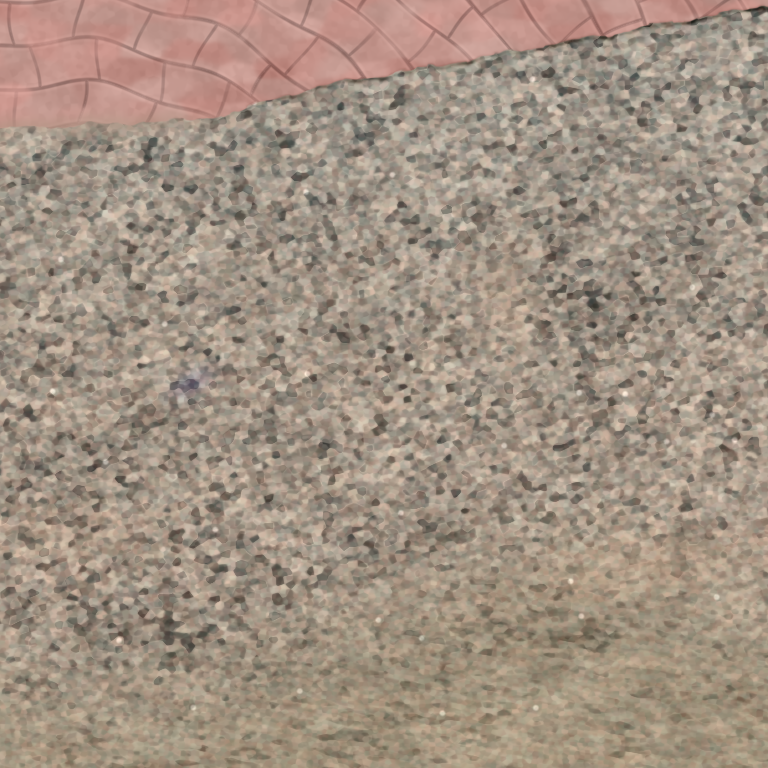
This texture is drawn by a three.js fragment shader. Its source:

```glsl
// Weathered gravel ground below a curved strip of pink stamped paving.
// Blended cellular noise makes the grains, soft ellipses place the stains,
// and staggered polar bricks make the fan of paving joints.
varying vec2 vUv;

vec3 hash3(vec2 p) {
  vec3 q = vec3(dot(p, vec2(127.1, 311.7)), dot(p, vec2(269.5, 183.3)), dot(p, vec2(419.2, 371.9)));
  return fract(sin(q) * 43758.55);
}

// Random cell values, blended by closeness to each jittered cell centre
vec3 grains(vec2 p) {
  vec2 cell = floor(p);
  vec3 sum = vec3(0.0);
  float total = 0.0;
  for (int j = -1; j <= 1; j++) {
    for (int i = -1; i <= 1; i++) {
      vec2 id = cell + vec2(float(i), float(j));
      vec2 d = p - id - 0.1 - 0.8 * hash3(id).xy;
      float w = exp(-7.0 * dot(d, d));
      sum += w * hash3(id + 57.3);
      total += w;
    }
  }
  return sum / total;
}

// Soft ellipse, tilted by an angle
float smudge(vec2 p, vec2 centre, vec2 size, float angle) {
  float c = cos(angle), s = sin(angle);
  vec2 d = mat2(c, -s, s, c) * (p - centre) / size;
  return exp(-dot(d, d));
}

float pavingEdge(float x) {
  return 0.832 + 0.05 * x + 0.03 * smoothstep(0.25, 0.42, x)
    + 0.131 * max(x - 0.38, 0.0) + 0.002 * sin(x * 61.0) + 0.001 * sin(x * 173.0);
}

vec3 gravel(vec2 p) {
  vec2 slant = vec2(p.x + 0.35 * p.y, p.y - 0.3 * p.x);
  vec3 coarse = grains(slant * vec2(88.0, 108.0));
  vec3 fine = grains(p * vec2(150.0, 180.0) + 31.0);
  vec3 streak = grains(vec2(p.x * 48.0, (p.y + 0.12 * p.x) * 135.0) + 11.0);
  vec3 patches = grains(p * vec2(13.0, 18.0) + 5.0);

  // Foreground grains are smeared sideways
  float near = 1.0 - smoothstep(0.02, 0.32, p.y + 0.08 * sin(p.x * 5.0 + 1.0));
  coarse = mix(coarse, streak, 0.65 * near);

  // Dark stains, strongest where grains are already dark
  float stain = smudge(p, vec2(0.70, 0.17), vec2(0.13, 0.035), 0.1)
    + 0.8 * smudge(p, vec2(0.47, 0.435), vec2(0.045, 0.014), 0.15)
    + 0.8 * smudge(p, vec2(0.575, 0.49), vec2(0.009, 0.022), -0.4)
    + 0.9 * smudge(p, vec2(0.20, 0.46), vec2(0.08, 0.018), 0.65)
    + 0.6 * smudge(p, vec2(0.76, 0.57), vec2(0.05, 0.10), 0.2)
    + 0.6 * smudge(p, vec2(0.57, 0.30), vec2(0.04, 0.03), 0.0)
    + 0.6 * smudge(p, vec2(0.22, 0.21), vec2(0.17, 0.05), 0.3)
    + 0.7 * smudge(p, vec2(0.33, 0.02), vec2(0.15, 0.025), 0.1)
    + 0.5 * smudge(p, vec2(0.47, 0.12), vec2(0.09, 0.02), 0.0);
  float sand = smudge(p, vec2(0.66, 0.62), vec2(0.035, 0.07), 0.0)
    + 0.6 * smudge(p, vec2(0.08, 0.30), vec2(0.12, 0.06), 0.0)
    + 0.7 * smudge(p, vec2(0.85, 0.27), vec2(0.22, 0.05), 0.15);

  float contrast = 1.0 - 0.35 * near - 0.3 * min(sand, 1.0);
  float tone = 0.662 + contrast * (0.25 * (coarse.x - 0.5) + 0.17 * (fine.x - 0.5));
  tone += 0.08 * (patches.x - 0.5) - 0.015 * near + 0.025 * sand;
  float pits = smoothstep(0.58, 0.9, coarse.y + 0.25 * (patches.y - 0.5) + 0.16 * stain);
  tone -= contrast * 0.19 * pits + stain * (0.02 + 0.11 * fine.y * coarse.y);

  // Warm stone, with cool, rosy and tan grains
  vec3 colour = tone * vec3(1.0, 0.915, 0.825);
  colour += (coarse.z - 0.5) * vec3(-0.035, 0.005, 0.03);
  colour += (fine.z - 0.5) * vec3(0.045, -0.02, -0.01);
  colour += vec3(-0.02, 0.0, 0.012) * smoothstep(0.45, 0.95, p.y);
  colour += vec3(0.0, -0.004, -0.035) * near + vec3(0.03, 0.005, -0.01) * sand;
  colour += vec3(-0.03, -0.015, 0.07) * smudge(p, vec2(0.25, 0.50), vec2(0.03, 0.014), 0.5);

  // Sparse bright chips
  vec2 chip = p * 34.0;
  vec3 pick = hash3(floor(chip) + 9.0);
  float spot = 1.0 - smoothstep(0.06, 0.18, length(fract(chip) - 0.25 - 0.5 * pick.xy));
  return colour + 0.22 * spot * step(0.982, pick.z);
}

vec3 paving(vec2 p) {
  // Rows are arcs about a point below the strip; joints run outward
  vec2 q = p - vec2(0.08, 0.50) + 0.006 * vec2(sin(p.y * 47.0 + p.x * 9.0), sin(p.x * 38.0));
  float row = length(q) / 0.056;
  float ring = floor(row);
  float along = atan(q.x, q.y) * (ring + 0.5) * 0.056 / 0.085 + hash3(vec2(ring, 3.0)).x;
  vec2 f = fract(vec2(along, row));
  vec2 gap = min(f, 1.0 - f) * vec2(0.085, 0.056);
  float joint = 1.0 - smoothstep(0.0008, 0.0035, min(gap.x, gap.y));
  float rim = smoothstep(0.002, 0.004, gap.y) * (1.0 - smoothstep(0.004, 0.008, gap.y));
  vec3 wear = grains(p * vec2(24.0, 38.0));
  vec3 grit = grains(p * 120.0);
  vec3 brick = hash3(vec2(floor(along), ring));
  vec3 colour = vec3(0.76, 0.575, 0.54) + 0.04 * (brick.x - 0.5);
  colour += 0.09 * (wear.x - 0.5) + 0.04 * (grit.x - 0.5);
  colour += (wear.y - 0.5) * vec3(-0.02, 0.04, 0.04) + 0.025 * rim;
  return colour - joint * (0.04 + 0.16 * wear.z) * vec3(0.9, 0.75, 0.7);
}

void main() {
  vec2 p = vUv;
  float above = p.y - pavingEdge(p.x) + 0.004 * (grains(p * 90.0).x - 0.5);
  vec3 colour = mix(gravel(p), paving(p), smoothstep(-0.0015, 0.0015, above));
  // Broken shadow beneath the lip, fading into dust at the left
  float lip = exp(-pow((above + 0.002) / 0.003, 2.0)) * smoothstep(0.2, 0.42, p.x);
  colour -= lip * (0.07 + 0.2 * grains(p * vec2(45.0, 20.0)).y);
  float dust = exp(-pow(above / 0.012, 2.0)) * (1.0 - smoothstep(0.15, 0.35, p.x));
  colour = mix(colour, vec3(0.68, 0.58, 0.51), 0.5 * dust);
  gl_FragColor = vec4(clamp(colour, 0.0, 1.0), 1.0);
}
```
